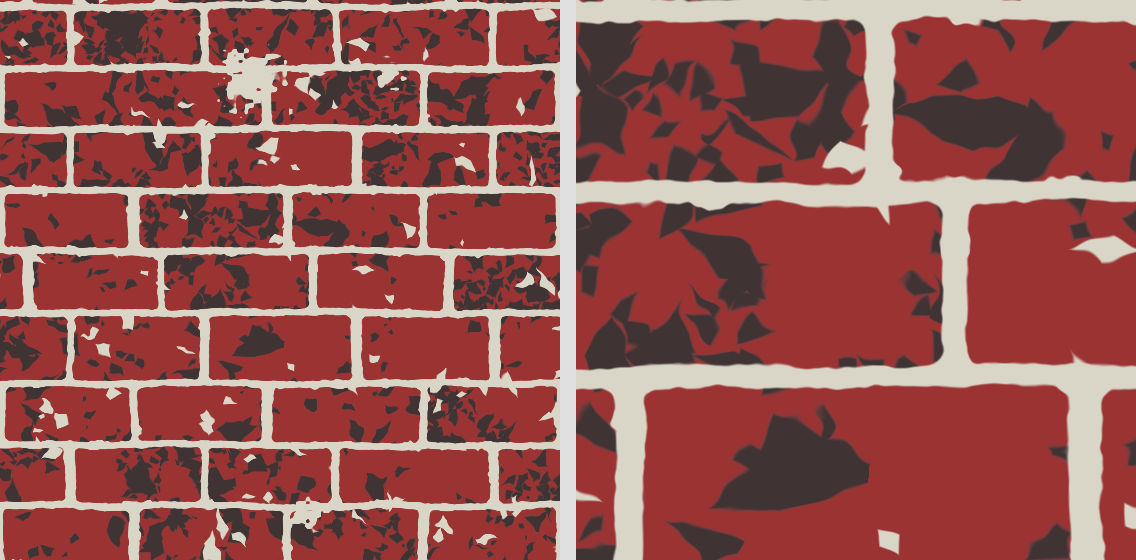
Left, the full canvas; right, a detail of the centre.
A three.js fragment shader for this texture:

```glsl
// Worn red brick wall: nine running courses, pale mortar, dark angular flecks and pale chips.
varying vec2 vUv;

const vec3 BRICK = vec3(0.61, 0.20, 0.20);
const vec3 MORTAR = vec3(0.85, 0.84, 0.78);
const vec3 SOOT = vec3(0.25, 0.20, 0.20);
const vec3 SOOT_RIM = vec3(0.47, 0.24, 0.25);
const float SOFT = 0.0009;

float hash(vec2 p) {
  p = fract(p * vec2(0.1031, 0.1137));
  p += dot(p, p.yx + 33.33);
  return fract((p.x + p.y) * p.x * 91.7);
}

float noise(vec2 p) {
  vec2 i = floor(p), f = fract(p);
  f = f * f * (3.0 - 2.0 * f);
  return mix(mix(hash(i), hash(i + vec2(1, 0)), f.x),
             mix(hash(i + vec2(0, 1)), hash(i + vec2(1, 1)), f.x), f.y);
}

vec2 wobble(vec2 p, float scale) {
  return vec2(noise(p * scale + 7.0), noise(p * scale + 71.0)) - 0.5;
}

float cover(float inside) { return smoothstep(-SOFT, SOFT, inside); }

// Height of a bed joint, measured down from the top; the sixth course is taller.
float bedJoint(float i) { return 0.0118 + 0.1094 * i + 0.0169 * step(5.5, i); }

// Position of an upright joint; courses alternate, every fifth one is shifted.
float headJoint(float k, float row) {
  float m = mod(row, 5.0), j = mod(k, 4.0);
  float shift = m < 3.5 ? 0.5 * (1.0 - mod(m, 2.0)) : 0.19;
  float side = mod(floor(row * 0.5), 3.0) < 0.5 ? -1.0 : 1.0;
  float drift = -0.0104 * sin(j * 1.25);
  if (j == 2.0) drift += 0.018 * side;
  return (k + shift) * 0.25 + drift;
}

// Half width of an upright joint; one joint is closed to fuse two bricks.
float headHalf(float k, float row) {
  if (row == 1.0 && k == 1.0) return -0.003;
  return 0.0055 + 0.0045 * hash(vec2(k + 9.0, row + 31.0));
}

// Convex four-sided shard around the origin, positive inside.
float shard(vec2 p, float radius, vec2 seed) {
  float turn = 6.283 * hash(seed + 3.0), c = cos(turn), s = sin(turn);
  p = mat2(c, -s, s, c) * p;
  p.x *= mix(0.45, 1.0, hash(seed + 5.0));
  float d = -1.0;
  for (int i = 0; i < 4; i++) {
    float n = float(i);
    float a = n * 1.571 + 1.1 * hash(seed + n * 13.0);
    d = max(d, dot(p, vec2(cos(a), sin(a))) - radius * mix(0.4, 1.0, hash(seed + n * 17.0)));
  }
  return -d;
}

// Shards scattered on a jittered grid, clustered differently on each brick.
float scatter(vec2 p, float cell, float density, float brick) {
  vec2 id = floor(p / cell);
  float inside = -1.0;
  for (int y = -1; y <= 1; y++) {
    for (int x = -1; x <= 1; x++) {
      vec2 seed = id + vec2(x, y) + floor(1.0 / cell);
      vec2 center = (id + vec2(x, y) + 0.15 + 0.7 * vec2(hash(seed), hash(seed + 41.0))) * cell;
      float cluster = smoothstep(0.3, 0.8, noise(center * 15.0 + brick * 37.0));
      if (hash(seed + 59.0) < density * cluster) {
        float radius = cell * mix(0.2, 0.6, hash(seed + 23.0));
        inside = max(inside, shard(p - center, radius, seed));
      }
    }
  }
  return inside;
}

// Ragged crumbled patch, positive inside.
float crumble(vec2 p, vec2 center, float radius) {
  return 0.012 * (1.35 * noise(p * 100.0) - length(p - center) / radius + 0.15);
}

void main() {
  vec2 p = vUv;
  vec2 w = p + 0.006 * wobble(p, 10.0) + 0.003 * wobble(p, 55.0) + 0.0016 * wobble(p, 170.0);

  // Find the course and the brick.
  float down = 1.0 - w.y, row = -1.0, k = -1.0;
  for (int i = 0; i < 10; i++) if (down > bedJoint(float(i))) row = float(i);
  for (int i = 0; i < 5; i++) if (w.x > headJoint(float(i), row)) k = float(i);
  float brick = hash(vec2(k + 3.0, row + 11.0));

  // Rounded brick with torn edges.
  vec2 inset = vec2(
    min(w.x - headJoint(k, row) - headHalf(k, row),
        headJoint(k + 1.0, row) - w.x - headHalf(k + 1.0, row)),
    min(down - bedJoint(row), bedJoint(row + 1.0) - down) - 0.0062);
  inset -= 0.006 * smoothstep(0.65, 0.95, noise(p * 48.0)) * noise(p * 150.0);
  float corner = 0.009;
  float body = corner - length(max(corner - inset, 0.0));

  // Soot flecks, fine and coarse, with a thin rim.
  vec2 bent = p + 0.009 * wobble(p, 75.0);
  float amount = mix(0.15, 1.0, smoothstep(0.1, 0.8, brick));
  float soot = max(scatter(bent, 0.017, 0.95 * amount, brick),
                   scatter(bent + 0.5, 0.036, 0.25 + 0.45 * amount, brick + 0.3));

  // Pale chips and crumbled corners.
  float chip = scatter(bent + 1.7, 0.024, 0.10, brick + 0.6);
  chip = max(chip, crumble(p, vec2(0.449, 0.860), 0.052));
  chip = max(chip, crumble(p, vec2(0.695, 0.865), 0.024));
  chip = max(chip, crumble(p, vec2(0.550, 0.080), 0.026));

  vec3 color = mix(BRICK, SOOT_RIM, cover(soot + 0.0008));
  color = mix(color, SOOT, cover(soot));
  color = mix(color, MORTAR, cover(chip));
  gl_FragColor = vec4(mix(MORTAR, color, cover(body)), 1.0);
}
```
